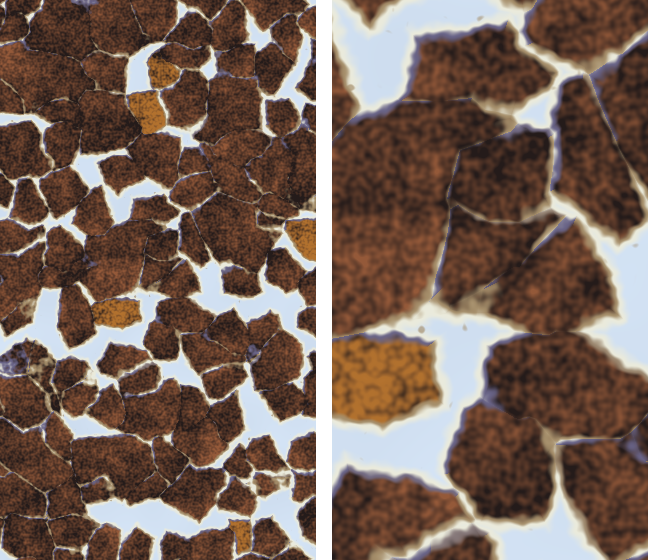
Left, the full canvas; right, a detail of the centre.
Reproduce this texture procedurally as a WebGL 2 fragment shader.

```glsl
#version 300 es
precision highp float;
// Backlit heap of angular brown grains on a pale blue ground.
// Each jittered cell holds a random convex polygon; overlapping polygons
// compete by distance, then noise roughens outlines and mottles the faces.

#define CELLS 7.4          // grain cells across the width
#define GRAIN_MIN 0.49     // smallest grain radius, in cells
#define GRAIN_SPREAD 0.65  // extra radius of the rare large grains
#define JITTER 0.8
#define SIDES 6
#define ROUGHNESS 0.05
#define SEAM_GAP 0.015     // mean half gap between touching grains
#define AMBER_SHARE 0.04   // share of translucent amber grains

uniform vec2 u_resolution;
out vec4 fragColor;

const float TAU = 6.2832;
const vec3 UMBER = vec3(0.14, 0.104, 0.10);
const vec3 RUSSET = vec3(0.54, 0.327, 0.213);
const vec3 AMBER = vec3(0.72, 0.46, 0.18);
const vec3 TAN = vec3(0.65, 0.56, 0.42);
const vec3 VIOLET = vec3(0.41, 0.39, 0.53);
const vec3 CREAM = vec3(0.92, 0.92, 0.86);
const vec3 SKY = vec3(0.82, 0.88, 0.95);

struct Grain {
    vec2 id, local, normal;
    float radius, dist;
};

float hash(vec2 p) {
    vec3 q = fract(p.xyx * 0.1031);
    q += dot(q, q.yzx + 33.33);
    return fract((q.x + q.y) * q.z);
}

vec2 hash2(vec2 p) {
    return vec2(hash(p), hash(p + 57.3));
}

vec2 direction(float angle) {
    return vec2(cos(angle), sin(angle));
}

float cornerSlope(vec2 cell, vec2 offset) {
    return dot(direction(TAU * hash(cell)), offset);
}

// Gradient noise, roughly -1 to 1
float noise(vec2 p) {
    vec2 i = floor(p), f = fract(p);
    vec2 w = f * f * f * (f * (f * 6.0 - 15.0) + 10.0);
    vec2 x = vec2(1, 0), y = vec2(0, 1);
    float low = mix(cornerSlope(i, f), cornerSlope(i + x, f - x), w.x);
    float high = mix(cornerSlope(i + y, f - y), cornerSlope(i + 1.0, f - 1.0), w.x);
    return 1.4 * mix(low, high, w.y);
}

// Distance to a random polygon; also keeps the nearest side's normal
Grain makeGrain(vec2 p, vec2 id) {
    float radius = GRAIN_MIN + GRAIN_SPREAD * pow(hash(id + 91.7), 4.0);
    float reach = length(p);
    Grain g = Grain(id, p, p / max(reach, 1e-4), radius, reach - 1.45 * radius);
    float axis = TAU * hash(id + 23.7);
    for (int k = 0; k < SIDES; k++) {
        vec2 h = hash2(id * 1.7 + float(k) * 11.3);
        float angle = axis + TAU * (float(k) + 0.7 * (h.x - 0.5)) / float(SIDES);
        float stretch = 1.0 + 0.22 * cos(2.0 * (angle - axis));
        vec2 n = direction(angle);
        float side = dot(p, n) - radius * stretch * mix(0.75, 1.1, h.y);
        if (side > g.dist) { g.dist = side; g.normal = n; }
    }
    return g;
}

// Mottled, faceted surface of one grain
vec3 grainColor(Grain g, vec2 p, float seam, float edge) {
    vec2 turn = TAU * hash2(g.id + 7.9);
    vec2 local = g.local / g.radius;
    float facet = min(dot(local, direction(turn.x)), dot(local, direction(turn.y)));
    float tone = 0.50 + 0.28 * facet + 0.2 * (hash(g.id + 41.3) - 0.5);
    tone += 0.30 * noise(p * 2.3) + 0.30 * noise(p * 7.5) + 0.40 * noise(p * 16.0);
    tone += 0.14 * smoothstep(-0.16, 0.0, edge);
    tone -= 0.35 * (1.0 - smoothstep(0.0, 0.10, seam));
    vec3 color = mix(UMBER, RUSSET, clamp(tone, 0.0, 1.1));
    float amber = step(1.0 - AMBER_SHARE, hash(g.id + 67.1)) * step(g.radius, 0.75);
    return mix(color, AMBER, amber * clamp(0.2 + tone, 0.0, 0.9));
}

void main() {
    vec2 p = gl_FragCoord.xy / u_resolution.x * CELLS + 20.0;
    vec2 warp = vec2(noise(p * 1.9), noise(p * 1.9 + 37.0));
    vec2 q = p + ROUGHNESS * warp;

    // Nearest grain and its closest rival
    Grain best = Grain(vec2(0), vec2(0), vec2(0, 1), 1.0, 9.0);
    float rival = 9.0;
    for (int j = -2; j <= 2; j++) {
        for (int i = -2; i <= 2; i++) {
            vec2 id = floor(q) + vec2(i, j);
            vec2 center = id + 0.5 + JITTER * (hash2(id) - 0.5);
            Grain g = makeGrain(q - center, id);
            if (g.dist < best.dist) { rival = best.dist; best = g; }
            else rival = min(rival, g.dist);
        }
    }

    // Rough outline, with seams that open and close
    float seam = 0.5 * (rival - best.dist);
    float gap = SEAM_GAP + 0.09 * noise(p * 0.8 + 11.0);
    float edge = max(best.dist, gap - seam);
    edge += ROUGHNESS * (0.6 * noise(p * 5.0) + 0.5 * noise(p * 11.0));

    // Ground with a warm glow by the grains and a little dust
    vec3 ground = SKY + 0.02 * noise(p * 0.9);
    vec3 color = mix(CREAM, ground, smoothstep(0.05, 0.13, edge));
    float dust = smoothstep(0.62, 0.85, noise(p * 9.0 + 5.0));
    color = mix(color, TAN, 0.7 * dust * (1.0 - smoothstep(0.08, 0.25, edge)));

    // Coloured fringe, then the grain itself
    float cool = smoothstep(0.1, 0.7, dot(best.normal, direction(2.3)));
    vec3 fringe = mix(TAN, VIOLET, cool);
    color = mix(fringe, color, smoothstep(0.015, 0.055, edge));
    vec3 body = grainColor(best, p, seam, edge);
    color = mix(body, color, smoothstep(-0.03, 0.02, edge));
    fragColor = vec4(color, 1.0);
}
```
